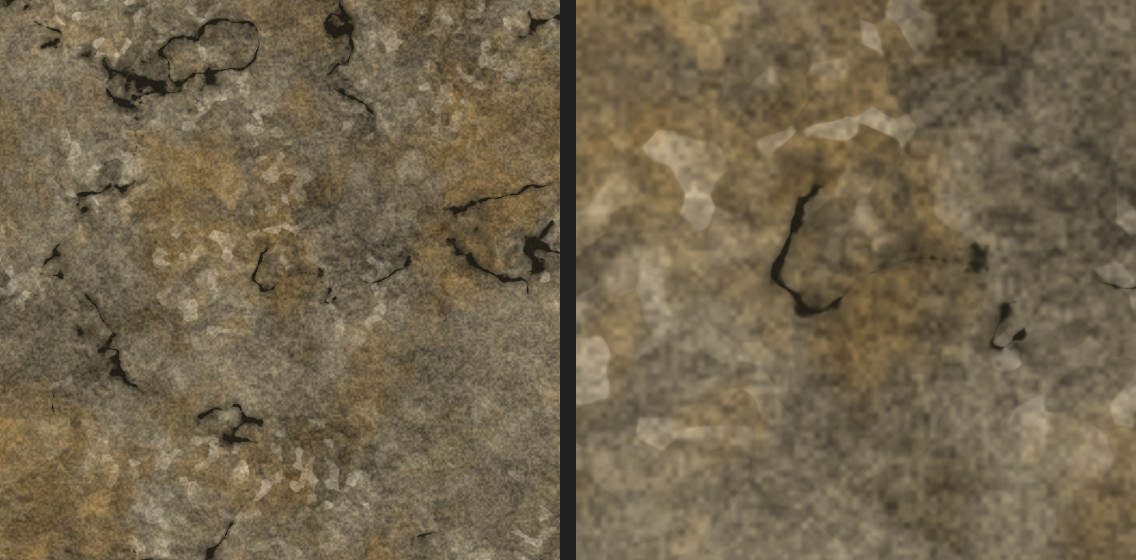
Left: the whole. Right: its middle third, enlarged.
A WebGL 2 fragment shader for this texture:

```glsl
#version 300 es
precision highp float;

uniform vec2 u_resolution;
out vec4 fragColor;

float hash(vec2 p) {
  vec3 q = fract(p.xyx * 0.1031);
  q += dot(q, q.yzx + 33.33);
  return fract((q.x + q.y) * q.z);
}

float noise(vec2 p) {
  vec2 cell = floor(p), f = fract(p);
  f = f * f * (3.0 - 2.0 * f);
  float low = mix(hash(cell), hash(cell + vec2(1, 0)), f.x);
  float high = mix(hash(cell + vec2(0, 1)), hash(cell + vec2(1, 1)), f.x);
  return mix(low, high, f.y);
}

float fbm(vec2 p, int octaves) {
  float sum = 0.0, total = 0.0, amplitude = 1.0;
  for (int i = 0; i < octaves; i++) {
    sum += amplitude * noise(p);
    total += amplitude;
    amplitude *= 0.55;
    p = mat2(1.6, 1.2, -1.2, 1.6) * p + 17.3;
  }
  return sum / total;
}

// Soft cells: x = brightness, y = hue, z = seam distance
vec3 pebbles(vec2 p) {
  vec2 cell = floor(p), f = fract(p);
  vec2 blend = vec2(0.0);
  float total = 0.0, nearest = 9.0, second = 9.0;
  for (int y = -1; y <= 1; y++) {
    for (int x = -1; x <= 1; x++) {
      vec2 offset = vec2(x, y), id = cell + offset;
      vec2 center = offset + vec2(hash(id), hash(id + 71.7)) - f;
      float d = length(center);
      float weight = exp(-12.0 * d * d);
      blend += weight * vec2(hash(id + 31.0), hash(id + 53.0));
      total += weight;
      second = min(second, max(nearest, d));
      nearest = min(nearest, d);
    }
  }
  return vec3(blend / total, smoothstep(0.0, 0.25, second - nearest));
}

void main() {
  vec2 uv = gl_FragCoord.xy / u_resolution;
  vec2 warp = vec2(fbm(uv * 14.0, 3), fbm(uv * 14.0 + 40.0, 3)) - 0.5;
  vec2 p = uv + 0.05 * warp;

  // Packed stones of two sizes
  vec3 stones = pebbles(p * vec2(21.0, 19.0) + 5.0);
  vec3 gravel = pebbles(p * 56.0 + 90.0);
  float clusters = smoothstep(0.48, 0.68, fbm(uv * 6.0 + 62.0, 3));

  // Earth hues: grey tan, ochre, pale lilac chips
  float ochre = smoothstep(0.38, 0.74, fbm(p * 6.0 + 11.0, 4));
  ochre = clamp(0.75 * ochre + 0.5 * (stones.y - 0.45) + 0.3 * (gravel.y - 0.5), 0.0, 1.0);
  vec3 color = mix(vec3(0.455, 0.415, 0.335), vec3(0.46, 0.375, 0.235), ochre);
  float chips = smoothstep(0.62, 0.92, gravel.x) * clusters;
  color = mix(color, vec3(0.57, 0.54, 0.48), 0.5 * chips);

  // Mottling, seams, relief lit from above and fine grain
  float tone = 1.02 + 0.6 * (fbm(uv * 5.0 + 3.0, 5) - 0.5);
  tone += 0.24 * (stones.x - 0.5) + (0.14 + 0.2 * clusters) * (gravel.x - 0.5);
  tone -= 0.06 * (1.0 - stones.z) + 0.04 * (1.0 - gravel.z);
  float rough = fbm(uv * 75.0, 3);
  float relief = rough - fbm(uv * 75.0 + vec2(0.15, 0.45), 3);
  tone += 0.3 * (noise(uv * 260.0) - 0.5) + 0.15 * (noise(uv * 130.0 + 9.0) - 0.5);

  // Broken, winding fissures with a sooty margin
  float ridge = abs(fbm(p * vec2(3.6, 5.2) + 23.0, 4) - 0.5);
  float patches = smoothstep(0.46, 0.66, fbm(uv * 5.5 + 81.0, 3));
  float margin = patches * exp(-ridge / 0.06);
  float depth = patches * exp(-ridge / 0.022);
  tone += relief * (0.25 + 1.1 * margin);
  float soot = smoothstep(0.25, 0.95, margin + 1.1 * (rough - 0.5));
  float crack = smoothstep(0.5, 0.85, depth + 1.2 * (rough - 0.5));

  color *= tone;
  color = mix(color, vec3(0.25, 0.225, 0.165), 0.65 * soot);
  color = mix(color, vec3(0.11, 0.10, 0.07), 0.9 * crack);
  fragColor = vec4(clamp(color, 0.0, 1.0), 1.0);
}
```
